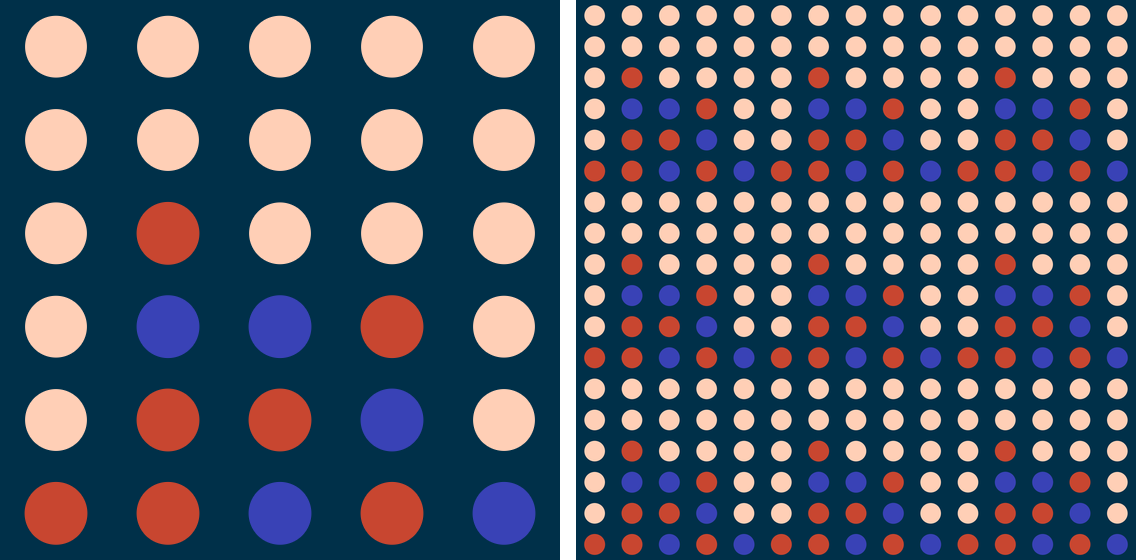
Left: one tile. Right: repeated 3 by 3.
This pattern is drawn by a Shadertoy shader. Its source:

```glsl
// Five by six grid of flat discs on deep navy. Red and blue discs pile up
// from the bottom of each column like game counters; the rest are peach.
// Each cell is a circle distance; column heights and bit masks pick colours.

const ivec2 GRID = ivec2(5, 6);

// Counters piled in each column, and which of them are blue (bit 0 = bottom)
const int PILE_HEIGHT[5] = int[5](1, 4, 3, 3, 1);
const int BLUE_MASK[5] = int[5](0, 4, 5, 2, 1);

bool isFilled(ivec2 cell) {
    return cell.y < PILE_HEIGHT[cell.x];
}

vec3 discColor(ivec2 cell) {
    if (!isFilled(cell)) return vec3(1.0, 0.812, 0.714);
    bool blue = ((BLUE_MASK[cell.x] >> cell.y) & 1) == 1;
    return blue ? vec3(0.225, 0.258, 0.714) : vec3(0.784, 0.273, 0.188);
}

void mainImage(out vec4 fragColor, in vec2 fragCoord) {
    vec2 uv = fragCoord / iResolution.xy;
    float pixel = 1.0 / min(iResolution.x, iResolution.y);

    // Wrapped cell index and offset from the cell centre, in canvas units
    vec2 grid = vec2(GRID);
    vec2 scaled = fract(uv) * grid;
    ivec2 cell = min(ivec2(scaled), GRID - 1);
    vec2 offset = (fract(scaled) - 0.5) / grid;

    // Piled counters are a touch larger than the empty slots
    float radius = isFilled(cell) ? 0.0561 : 0.0552;
    float dist = length(offset) - radius;
    float coverage = clamp(0.5 - dist / pixel, 0.0, 1.0);

    vec3 color = mix(vec3(0.0, 0.188, 0.286), discColor(cell), coverage);
    fragColor = vec4(color, 1.0);
}
```
